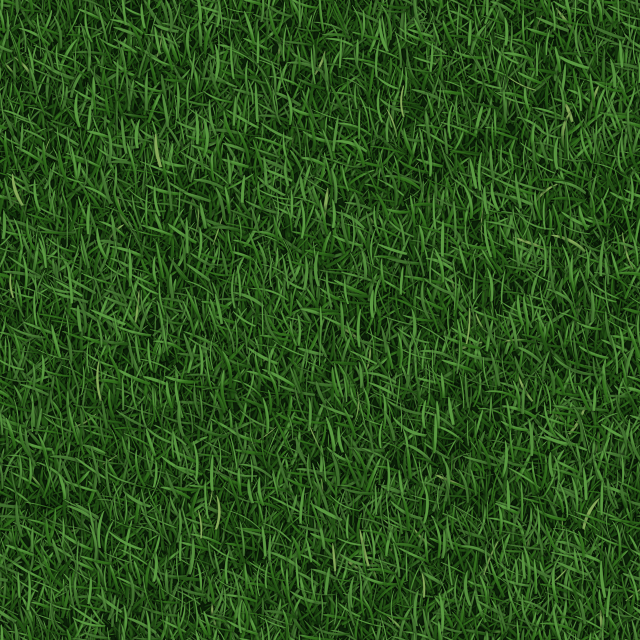
A Shadertoy shader for this texture:

```glsl
// Dense lawn of overlapping curved grass blades, tiling in both directions.

const int   LAYERS      = 14;      // blade layers, front to back
const float COLUMNS     = 58.0;    // cells per canvas across the blades
const float ROWS        = 15.0;    // cells per canvas along the blades
const float MIN_HALF    = 0.019;   // half length of a blade
const float MAX_HALF    = 0.031;
const float MIN_WIDTH   = 0.0011;  // half width of a blade
const float MAX_WIDTH   = 0.0037;
const float LEAN        = 1.30;    // strongest tilt of a layer from vertical
const float FAN         = 0.32;    // spread of blades inside a layer
const float BEND        = 7.0;     // strongest curvature
const float COVER       = 0.14;    // share of the area one layer hides
const float SHADE_REACH = 0.0042;  // soft shadow around a blade
const float SHADE_DEPTH = 0.20;
const float TUFT_LIGHT  = 0.075;   // brightness change between tufts
const float STRAW_SHARE = 0.015;
const float TAU         = 6.2831853;

const vec3 SHADOW = vec3(0.04, 0.12, 0.03);
const vec3 DEEP   = vec3(0.08, 0.23, 0.05);
const vec3 MID    = vec3(0.14, 0.33, 0.08);
const vec3 FRESH  = vec3(0.20, 0.44, 0.11);
const vec3 PALE   = vec3(0.27, 0.45, 0.20);
const vec3 TIP    = vec3(0.36, 0.61, 0.26);
const vec3 STRAW  = vec3(0.54, 0.68, 0.36);

// Four random values in 0..1 for a cell of a layer
vec4 hash4(vec2 cell, int layer) {
    uvec4 v = uvec4(uvec2(cell), uint(layer), 9u) * 1664525u + 1013904223u;
    v.x += v.y * v.w; v.y += v.z * v.x; v.z += v.x * v.y; v.w += v.y * v.z;
    v ^= v >> 16u;
    v.x += v.y * v.w; v.y += v.z * v.x; v.z += v.x * v.y; v.w += v.y * v.z;
    return vec4(v >> 8u) / 16777216.0;
}

// Green ramp from the dark gaps to the lit tips
vec3 grassColor(float tone, float dryness) {
    vec3 c = mix(SHADOW, DEEP, smoothstep(0.02, 0.16, tone));
    c = mix(c, MID, smoothstep(0.20, 0.40, tone));
    c = mix(c, FRESH, smoothstep(0.50, 0.70, tone));
    c = mix(c, TIP, smoothstep(0.72, 0.94, tone));
    float dry = 0.85 * smoothstep(0.50, 0.70, dryness) * smoothstep(0.45, 0.70, tone);
    c = mix(c, PALE, dry * (1.0 - 0.7 * smoothstep(0.8, 1.0, tone)));
    return mix(c, STRAW, step(1.0 - STRAW_SHARE, dryness) * smoothstep(0.5, 0.8, tone));
}

// Broad patches of light and shade from layered wrapping sines
float tuftWave(vec2 uv) {
    vec2 w = uv + 0.05 * sin(TAU * (uv.yx * 3.0 + vec2(0.2, 0.6)));
    float broad = sin(TAU * (2.0 * w.x + w.y)) * sin(TAU * (3.0 * w.y - w.x) + 1.0);
    float small = sin(TAU * (7.0 * w.x + 3.0 * w.y)) * sin(TAU * (8.0 * w.y - 4.0 * w.x));
    return broad + small;
}

// Adds one blade behind what is already there; open is the uncovered share
void addBlade(inout vec3 color, inout float open, vec2 p, vec2 axis,
              vec4 shape, vec4 look, float light, float soft) {
    vec2 across = vec2(axis.y, -axis.x);
    vec2 along = normalize(axis + across * FAN * (shape.z + look.w - 1.0));
    float u = dot(p, along);
    float bend = (look.x * 2.0 - 1.0) * BEND;
    float v = dot(p, vec2(along.y, -along.x)) - bend * u * u;

    // Narrow foot, widest below the middle, pointed tip
    float halfLength = mix(MIN_HALF, MAX_HALF, shape.w);
    float width = mix(MIN_WIDTH, MAX_WIDTH, look.y);
    float t = clamp(0.5 + 0.5 * u / halfLength, 0.0, 1.0);
    float taper = sqrt(1.0 - t) * (0.6 + 0.8 * t);
    float d = max(abs(v) - width * taper, abs(u) - halfLength);
    if (d > SHADE_REACH) return;

    // Lit blade, then its shadow on whatever lies behind
    float mask = 1.0 - smoothstep(-soft, soft, d);
    if (mask > 0.0) {
        float side = clamp(v / width, -1.0, 1.0);
        float tone = light + 0.52 * (shape.z - 0.5) + 0.34 * (t - 0.5) + 0.12 * side;
        color += open * mask * grassColor(tone, look.z);
    }
    float shade = SHADE_DEPTH * (1.0 - smoothstep(0.0, SHADE_REACH, d));
    open *= (1.0 - mask) * (1.0 - shade);
}

void mainImage(out vec4 fragColor, in vec2 fragCoord) {
    vec2 uv = fragCoord / iResolution.xy;
    float soft = 0.7 / iResolution.y;
    float tuft = TUFT_LIGHT * tuftWave(uv);
    vec3 color = vec3(0.0);
    float open = 1.0;

    for (int layer = 0; layer < LAYERS; layer++) {
        if (open < 0.02) break;

        // Tilted grid with whole-number steps, so it wraps at every edge
        float g = fract(float(layer) * 0.618 + 0.4) * 2.0 - 1.0;
        float angle = LEAN * g * (0.5 + 0.5 * abs(g));
        vec2 a = round(COLUMNS * vec2(cos(angle), -sin(angle)));
        vec2 b = round(ROWS * vec2(sin(angle), cos(angle)));
        float cells = a.x * b.y - a.y * b.x;
        mat2 unskew = mat2(b.y, -b.x, -a.y, a.x);
        vec2 axis = normalize(vec2(-a.y, a.x));
        vec2 q = vec2(dot(a, uv), dot(b, uv)) + fract(float(layer) * vec2(0.37, 0.73));
        vec2 home = floor(q - vec2(0.0, 0.5));
        float light = 0.25 + 0.65 * exp(-COVER * float(layer)) + tuft;

        for (int j = 0; j <= 1; j++)
        for (int i = -1; i <= 1; i++) {
            vec2 cell = home + vec2(i, j);
            vec2 key = unskew * cell;
            key -= cells * floor((key + 0.5) / cells);
            vec4 shape = hash4(key, layer);
            vec4 look = fract(shape * 61.0);
            vec2 p = unskew * (q - cell - shape.xy) / cells;
            addBlade(color, open, p, axis, shape, look, light, soft);
        }
    }
    color += open * mix(SHADOW, DEEP, 0.2);
    fragColor = vec4(color, 1.0);
}
```
